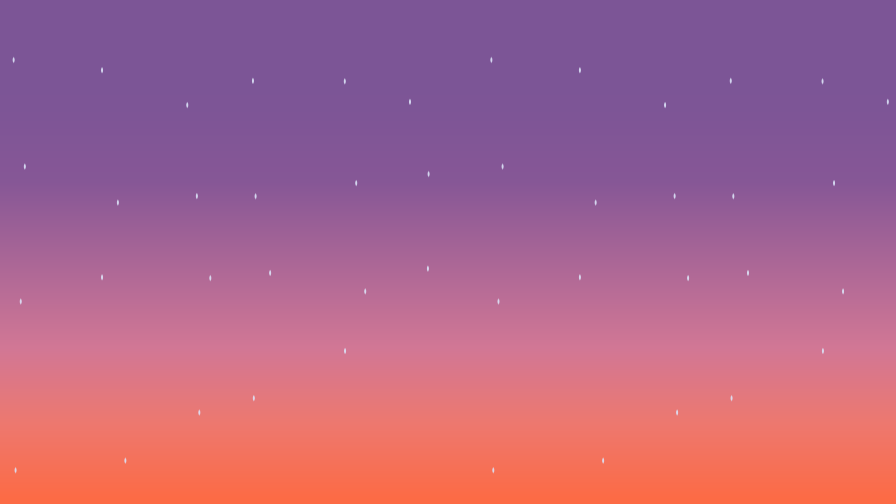
Write a WebGL 2 fragment shader that draws this background.

```glsl
#version 300 es
precision highp float;
// Dusk sky: violet to orange gradient with a repeating field of small pale stars.
uniform vec2 u_resolution;
out vec4 fragColor;

vec2 hash2(vec2 p) {
    vec2 d = vec2(dot(p, vec2(127.1, 311.7)), dot(p, vec2(269.5, 183.3)));
    return fract(sin(d) * 43758.5453);
}

// Sky colour, depth runs from 0 at the top to 1 at the bottom
vec3 skyColor(float depth) {
    vec3 c = vec3(0.488, 0.332, 0.590);
    c = mix(c, vec3(0.525, 0.340, 0.590), smoothstep(0.18, 0.38, depth));
    c = mix(c, vec3(0.820, 0.467, 0.585), clamp((depth - 0.36) / 0.33, 0.0, 1.0));
    c = mix(c, vec3(0.930, 0.470, 0.435), clamp((depth - 0.69) / 0.15, 0.0, 1.0));
    return mix(c, vec3(0.990, 0.418, 0.270), clamp((depth - 0.84) / 0.15, 0.0, 1.0));
}

// Jittered rows of upright flecks; the tile repeats sideways
float starField(vec2 p) {
    const float tile = 0.948;
    float light = 0.0;
    for (int i = 0; i < 23; i++) {
        vec2 cell = vec2(i % 6, i / 6);
        vec2 star = vec2(0.072 + 0.153 * cell.x,
                         0.169 + cell.y * (0.17 + 0.0145 * cell.y));
        star.y -= 0.055 * (cell.x - 2.0) * step(2.5, cell.y);  // lowest row climbs
        star += (hash2(cell) - 0.5) * vec2(0.09, 0.10);
        vec2 d = p - star;
        d.x = mod(d.x + 0.5 * tile, tile) - 0.5 * tile;
        float r = length(d / vec2(0.0026, 0.0068));
        light = max(light, 1.0 - smoothstep(0.35, 1.15, r));
    }
    return light;
}

void main() {
    vec2 p = gl_FragCoord.xy / u_resolution.y;
    p.y = 1.0 - p.y;
    vec3 color = skyColor(p.y);
    color = mix(color, vec3(0.86, 0.89, 0.97), 0.9 * starField(p));
    fragColor = vec4(color, 1.0);
}
```
